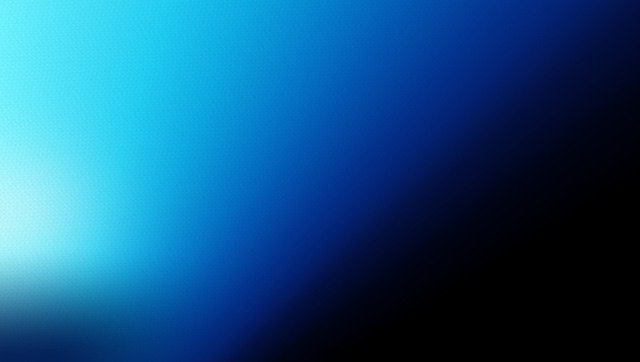
This background is drawn by a WebGL 1 fragment shader. Its source:

```glsl
precision highp float;

uniform vec2 u_resolution;

// Blend towards the next colour between two positions on the ramp
vec3 blendStop(vec3 color, vec3 next, float start, float end, float t) {
  return mix(color, next, clamp((t - start) / (end - start), 0.0, 1.0));
}

// Pale cyan through blue to black
vec3 oceanRamp(float t) {
  vec3 color = vec3(0.43, 0.94, 0.99);
  color = blendStop(color, vec3(0.13, 0.80, 0.94), 0.00, 0.26, t);
  color = blendStop(color, vec3(0.05, 0.66, 0.88), 0.26, 0.39, t);
  color = blendStop(color, vec3(0.02, 0.49, 0.79), 0.39, 0.52, t);
  color = blendStop(color, vec3(0.01, 0.33, 0.68), 0.52, 0.65, t);
  color = blendStop(color, vec3(0.01, 0.20, 0.56), 0.65, 0.78, t);
  color = blendStop(color, vec3(0.01, 0.13, 0.44), 0.78, 0.89, t);
  color = blendStop(color, vec3(0.01, 0.06, 0.25), 0.89, 1.01, t);
  color = blendStop(color, vec3(0.00, 0.015, 0.08), 1.01, 1.20, t);
  return blendStop(color, vec3(0.0, 0.0, 0.005), 1.20, 1.45, t);
}

// Fine woven grain from sines in turning directions
float grain(vec2 p) {
  float sum = 0.0;
  for (int i = 0; i < 5; i++) {
    float k = float(i);
    vec2 direction = vec2(cos(k * 2.4 + 0.7), sin(k * 2.4 + 0.7));
    sum += sin(dot(p, direction) * (480.0 + 70.0 * k) + 3.0 * sin(p.y * 31.0 + k));
  }
  return sum / 5.0;
}

void main() {
  vec2 uv = gl_FragCoord.xy / u_resolution;
  vec2 p = gl_FragCoord.xy / u_resolution.y;

  // Ramp fanning out towards the top
  vec3 color = oceanRamp(uv.x / (0.36 + 0.64 * uv.y));

  // White glow on the left edge
  vec2 glowOffset = (uv - vec2(0.0, 0.41)) / vec2(0.15, 0.20);
  color = mix(color, vec3(0.86, 0.97, 0.97), 0.65 * exp(-dot(glowOffset, glowOffset)));

  // Navy shadow along the lower left
  float shadow = (1.0 - smoothstep(0.0, 0.33, uv.y)) * (1.0 - smoothstep(0.08, 0.46, uv.x));
  color = mix(color, vec3(0.01, 0.11, 0.33), 0.97 * shadow);

  color *= 1.0 + 0.025 * grain(p);
  gl_FragColor = vec4(color, 1.0);
}
```
